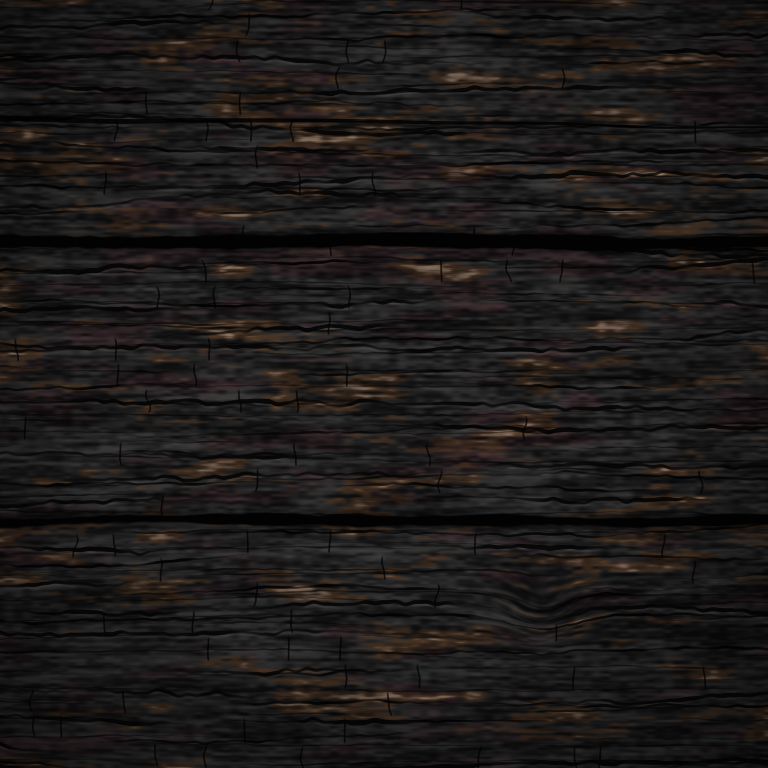
Reproduce this texture procedurally as a Shadertoy shader.

```glsl
// Three charred, weathered wooden planks with cracks, dark seams and worn brown flecks.

float hash(vec2 p) {
    vec3 q = fract(p.xyx * 0.1031);
    q += dot(q, q.yzx + 33.33);
    return fract((q.x + q.y) * q.z);
}

float noise(vec2 p) {
    vec2 cell = floor(p), f = fract(p);
    f = f * f * (3.0 - 2.0 * f);
    return mix(mix(hash(cell), hash(cell + vec2(1, 0)), f.x),
               mix(hash(cell + vec2(0, 1)), hash(cell + 1.0), f.x), f.y);
}

float fbm(vec2 p) {
    float sum = 0.0, amp = 0.533;
    for (int i = 0; i < 4; i++) {
        sum += amp * noise(p);
        p = p * 2.03 + vec2(17.3, 9.1);
        amp *= 0.5;
    }
    return sum;
}

float stroke(float dist, float halfWidth, float px) {
    return 1.0 - smoothstep(max(halfWidth - px, 0.0), halfWidth + px, dist);
}

// Long wavering splits that open and close along the grain
float grainCracks(vec2 p, float rows, float width, float px) {
    float dark = 0.0;
    for (int i = -1; i <= 1; i++) {
        float id = floor(p.y * rows) + float(i);
        float shift = 20.0 * hash(vec2(id, rows));
        float y = id + 0.2 + 0.6 * hash(vec2(rows, id))
                + 0.65 * (noise(vec2(p.x * 3.0 + shift, id * 7.0)) - 0.5)
                + 0.16 * (noise(vec2(p.x * 26.0 + shift, id * 3.0)) - 0.5)
                + 0.10 * (noise(vec2(p.x * 75.0 + shift, id * 9.0)) - 0.5);
        float open = smoothstep(0.25, 0.7, noise(vec2(p.x * 5.5 + shift, id * 5.0 + 80.0)));
        open *= 0.55 + 0.6 * noise(vec2(p.x * 34.0 + shift, id * 11.0));
        dark = max(dark, open * stroke(abs(p.y - y / rows), width * open, px));
    }
    return dark;
}

// Short breaks across the grain, densest left of the middle
float crossCracks(vec2 p, float px) {
    vec2 grid = vec2(17.0, 29.0), id = floor(p * grid), f = fract(p * grid);
    float x = 0.25 + 0.5 * hash(id) + 0.12 * (noise(vec2(p.y * 60.0, id.x)) - 0.5);
    float span = smoothstep(0.0, 0.1, f.y) * (1.0 - smoothstep(0.8, 1.0, f.y));
    float present = step(0.68 + 0.55 * abs(id.x / grid.x - 0.38), hash(id + 41.0));
    return present * span * stroke(abs(f.x - x) / grid.x, 0.0011, px);
}

// Soft elliptical area of heavier wear
float wornArea(vec2 p, vec2 center, vec2 size) {
    vec2 d = (p - center) / size;
    return exp(-dot(d, d));
}

void mainImage(out vec4 fragColor, in vec2 fragCoord) {
    vec2 p = fragCoord / iResolution.xy;
    float px = 0.7 / min(iResolution.x, iResolution.y);

    // Plank layout, with the grain dipping around one knot
    float plank = step(0.323, p.y) + step(0.685, p.y);
    vec2 q = p + plank * vec2(3.7, 5.3);
    q.y += 0.022 * wornArea(p, vec2(0.705, 0.205), vec2(0.045, 0.04));
    q.y += 0.010 * (noise(vec2(q.x * 2.5, q.y * 4.0)) - 0.5);

    // Charcoal fibres
    float broad = fbm(q * vec2(9.0, 50.0));
    float fibre = fbm(q * vec2(18.0, 150.0) + 31.0);
    float fine = noise(q * vec2(85.0, 250.0));
    float streak = noise(q * vec2(16.0, 235.0) + 53.0);
    float grain = 0.22 * broad + 0.30 * fibre + 0.22 * fine + 0.26 * streak;
    grain = smoothstep(0.2, 0.84, grain);
    vec3 col = mix(vec3(0.036, 0.036, 0.037), vec3(0.212, 0.207, 0.206), grain);

    // Plum stain and ragged flecks where the char has worn away
    float stain = smoothstep(0.54, 0.70, fbm(q * vec2(9.0, 40.0) + 70.0));
    col = mix(col, col * vec3(1.12, 0.86, 0.92), stain);
    float wear = fbm(q * vec2(10.0, 40.0) + 12.0)
               + 0.28 * (fibre - 0.5) + 0.13 * (fine - 0.5) + 0.15 * (streak - 0.5);
    wear += 0.10 * wornArea(p, vec2(0.76, 0.91), vec2(0.15, 0.035));
    wear += 0.09 * wornArea(p, vec2(0.33, 0.49), vec2(0.16, 0.025));
    wear += 0.13 * wornArea(p, vec2(0.30, 0.306), vec2(0.45, 0.010));
    wear += 0.08 * wornArea(p, vec2(0.62, 0.37), vec2(0.06, 0.02));
    float brown = smoothstep(0.62, 0.72, wear);
    float pale = smoothstep(0.75, 0.92, wear);
    vec3 wood = mix(vec3(0.10, 0.068, 0.045), vec3(0.28, 0.195, 0.13), grain);
    wood = mix(wood, vec3(0.46, 0.38, 0.32) * (0.35 + 0.85 * grain), pale);
    col = mix(col, wood, 0.85 * brown);

    // Cracks, with a faint lit lip below the wide ones
    float wide = grainCracks(q, 26.0, 0.0026, px);
    float lip = grainCracks(q + vec2(0.0, 0.004), 26.0, 0.0018, px);
    float medium = grainCracks(q + 1.3, 37.0, 0.0017, px);
    float thin = grainCracks(q + 2.7, 64.0, 0.0011, px);
    col *= 1.0 + 0.28 * lip * (1.0 - wide);
    col *= (1.0 - 0.6 * thin) * (1.0 - 0.8 * medium);
    col *= 1.0 - 0.75 * crossCracks(vec2(p.x, q.y), px);
    col = mix(col, vec3(0.014), 0.9 * min(1.2 * wide, 1.0));

    // One long split through the top plank
    float splitY = 0.843 - 0.012 * p.x + 0.006 * noise(vec2(p.x * 7.0, 4.0));
    col *= 1.0 - 0.85 * stroke(abs(p.y - splitY), mix(0.0035, 0.0012, p.x), px);

    // Seams between planks
    for (int i = 0; i < 2; i++) {
        float k = float(i);
        float y = 0.322 + 0.363 * k + 0.007 * (noise(vec2(p.x * 6.0, k * 9.0)) - 0.5);
        float halfWidth = 0.003 + 0.002 * k + 0.004 * noise(vec2(p.x * 17.0, k + 30.0))
                        + 0.002 * noise(vec2(p.x * 60.0, k + 50.0));
        float d = abs(p.y - y);
        col *= 1.0 - 0.45 * exp(-max(d - halfWidth, 0.0) * 220.0);
        col = mix(col, vec3(0.008), stroke(d, halfWidth, 1.5 * px));
    }

    // Light falls off toward the edges
    col *= 1.12 - 0.55 * smoothstep(0.25, 0.78, length((p - vec2(0.5, 0.54)) * vec2(0.95, 1.0)));
    fragColor = vec4(col, 1.0);
}
```
